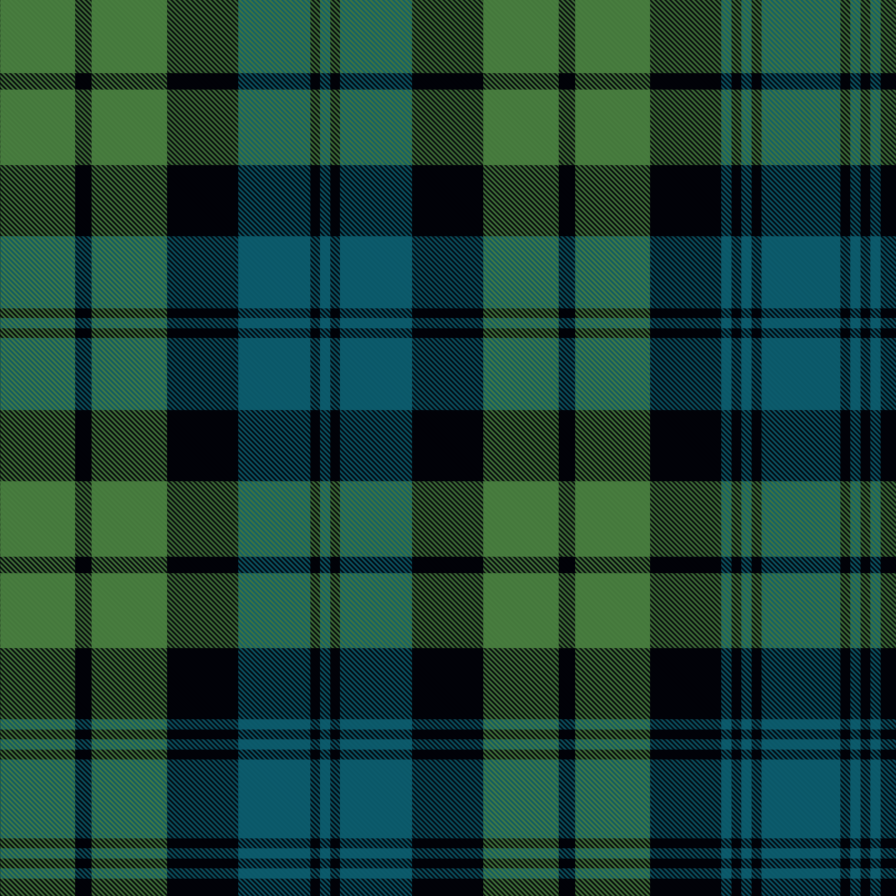
Write a WebGL 1 fragment shader that draws this pattern.

```glsl
precision highp float;
// Woven tartan: mirrored green, blue and black stripes crossing in a fine diagonal twill.

#define UNITS 768.0               // thread units across the canvas
#define HALF_SETT 407.8           // distance between the two mirror lines
#define PIVOT vec2(278.7, 277.0)  // mirror line from the left and from the top
#define TWILL_PITCH 4.32          // twill repeat along either axis
#define TWILL_DEPTH 0.42          // contrast of the crossing threads
#define RELIEF 0.03               // light and shade on the twill ribs
#define GREEN vec3(0.275, 0.480, 0.240)
#define BLUE vec3(0.045, 0.350, 0.415)
#define BLACK vec3(0.004, 0.006, 0.030)

uniform vec2 u_resolution;

// Antialiased coverage of the stripe from a to b.
float stripe(float d, float a, float b, float soft) {
  return smoothstep(a - soft, a + soft, d) - smoothstep(b - soft, b + soft, d);
}

// Colour of the dyed threads at position p, folded about the mirror lines.
vec3 settColor(float p, float pivot, float soft) {
  float d = abs(mod(p - pivot + HALF_SETT, 2.0 * HALF_SETT) - HALF_SETT);

  // Wide green pair, split by a black guard line
  float green = stripe(d, 135.5, 200.2, soft) + stripe(d, 214.3, 278.5, soft);

  // Blue field with a central pair of lines
  float blue = stripe(d, -9.0, 4.4, soft) + stripe(d, 12.7, 74.5, soft);

  // Blue field with paired lines near its borders
  blue += stripe(d, 339.5, 348.3, soft) + stripe(d, 356.7, 365.5, soft);
  blue += stripe(d, 374.0, HALF_SETT + 9.0, soft);

  return BLACK + (GREEN - BLACK) * green + (BLUE - BLACK) * blue;
}

// Contrast left after averaging a wave over one pixel.
float pixelFade(float cycles) {
  float a = 3.14159265 * min(cycles, 1.0);
  return sin(a) / max(a, 0.0001);
}

void main() {
  vec2 uv = gl_FragCoord.xy / u_resolution;
  vec2 cloth = vec2(uv.x, 1.0 - uv.y) * UNITS;
  vec2 pixel = UNITS / u_resolution;
  vec2 soft = max(pixel * 0.6, vec2(0.7));

  vec3 warp = settColor(cloth.x, PIVOT.x, soft.x);
  vec3 weft = settColor(cloth.y, PIVOT.y, soft.y);

  // Diagonal twill decides which thread set lies on top
  float rib = cos(6.2831853 * (cloth.x - cloth.y) / TWILL_PITCH);
  rib *= pixelFade(pixel.x / TWILL_PITCH) * pixelFade(pixel.y / TWILL_PITCH);

  vec3 color = mix(weft, warp, 0.5 + TWILL_DEPTH * rib);
  color *= 1.0 + RELIEF * rib;
  gl_FragColor = vec4(color, 1.0);
}
```
